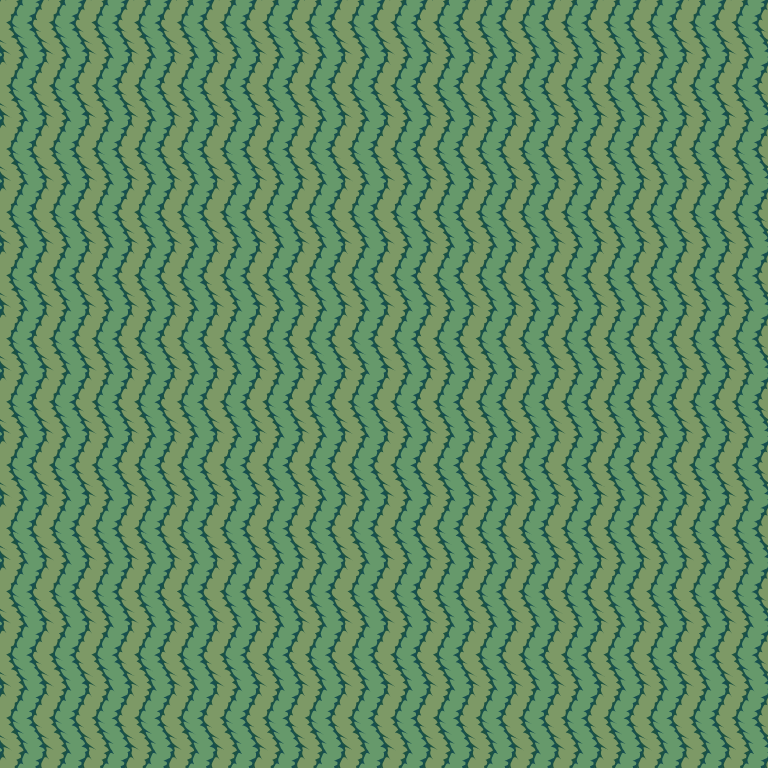
Write a Shadertoy shader that draws this pattern.

```glsl
// Vertical zigzag stripes in green and olive with dark, ragged leafy edges.

float hash(float n) {
    return fract(sin(n * 12.9898) * 43758.5);
}

// Depth of the rounded lobes and slanted notches; phase spans one zigzag
float lobeDepth(float phase, float seed) {
    float t = mod(phase, 1.0) * 6.0;
    float across = abs(2.0 * fract(t) - 1.0);
    float depth = mix(0.12, 0.36, hash(floor(t) + seed));
    return 0.045 + depth * pow(across, 5.0);
}

// Depth of the finer saw teeth
float toothDepth(float phase, float seed) {
    float t = mod(phase, 1.0) * 9.0;
    float tooth = fract(t);
    float depth = mix(0.08, 0.26, hash(floor(t) + seed));
    return 0.05 + depth * tooth * tooth;
}

vec3 stripes(vec2 uv) {
    // Zigzag path, slightly rounded at the bends
    float phase = fract((uv.y - 0.517) * 12.15);
    float triangle = abs(2.0 * phase - 1.0);
    float zigzag = mix(triangle, smoothstep(0.0, 1.0, triangle), 0.4);

    // Stripe coordinate: 18 pairs across
    float x = uv.x * 36.0 - 1.15 - 0.65 * (zigzag - 1.0);
    float s = fract(x);
    float isOlive = mod(floor(x), 2.0);
    float seed = 3.0 + 17.0 * isOlive;

    // Ragged edges, sheared so that the notches slant
    float left = lobeDepth(phase + 0.25 * s + 0.07 * isOlive, seed);
    float right = toothDepth(phase + 0.2 * (1.0 - s), seed + 8.0);
    float inside = step(left, s) * step(right, 1.0 - s);

    vec3 leaf = mix(vec3(0.40, 0.60, 0.42), vec3(0.49, 0.60, 0.40), isOlive);
    vec3 shade = mix(vec3(0.09, 0.31, 0.31), vec3(0.11, 0.32, 0.26), isOlive);
    return mix(shade, leaf, inside);
}

void mainImage(out vec4 fragColor, in vec2 fragCoord) {
    // Average a 4 by 4 grid of samples to smooth the edges
    vec3 sum = vec3(0.0);
    for (int j = 0; j < 4; j++) {
        for (int i = 0; i < 4; i++) {
            vec2 offset = (vec2(i, j) + 0.5) / 4.0 - 0.5;
            sum += stripes((fragCoord + offset) / iResolution.y);
        }
    }
    fragColor = vec4(sum / 16.0, 1.0);
}
```
